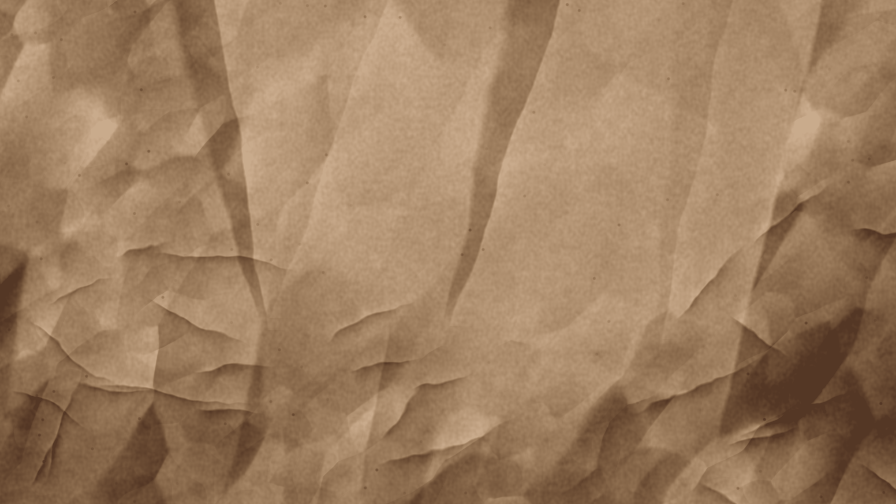
A WebGL 2 fragment shader for this texture:

```glsl
#version 300 es
precision highp float;

uniform vec2 u_resolution;
out vec4 fragColor;

vec2 hash2(vec2 p) {
    return fract(sin(vec2(dot(p, vec2(127.1, 311.7)), dot(p, vec2(269.5, 183.3)))) * 43758.5);
}

float gradientNoise(vec2 p) {
    vec2 cell = floor(p), f = fract(p);
    vec2 u = f * f * f * (f * (f * 6.0 - 15.0) + 10.0);
    vec2 o = vec2(0.0, 1.0);
    float a = dot(hash2(cell) * 2.0 - 1.0, f);
    float b = dot(hash2(cell + o.yx) * 2.0 - 1.0, f - o.yx);
    float c = dot(hash2(cell + o) * 2.0 - 1.0, f - o);
    float d = dot(hash2(cell + 1.0) * 2.0 - 1.0, f - 1.0);
    return mix(mix(a, b, u.x), mix(c, d, u.x), u.y);
}

float fbm(vec2 p) {
    float sum = 0.0, gain = 0.6;
    for (int i = 0; i < 4; i++) {
        sum += gain * gradientNoise(p);
        p = mat2(1.6, 1.2, -1.2, 1.6) * p + 3.7;
        gain *= 0.5;
    }
    return sum;
}

// Tilted flat facets; edges range from soft bends to crisp folds
float facets(vec2 p, float seed) {
    p += 0.2 * vec2(fbm(p * 0.9 + seed), fbm(p * 0.9 + seed + 31.0));
    float crispness = mix(14.0, 65.0, smoothstep(-0.25, 0.25, gradientNoise(p * 0.9 + seed)));
    vec2 base = floor(p);
    float total = 0.0, weights = 0.0;
    for (int y = -1; y <= 1; y++) {
        for (int x = -1; x <= 1; x++) {
            vec2 cell = base + vec2(x, y);
            vec2 r = p - cell - 0.1 - 0.8 * hash2(cell + seed);
            vec2 tilt = hash2(cell + seed + 17.0) - 0.5;
            float size = 0.28 * hash2(cell + seed + 53.0).x;
            float w = exp(crispness * (0.3 - dot(r, r) - size));
            total += w * (tilt.x * 0.7 + 1.7 * dot(tilt.yx, r));
            weights += w;
        }
    }
    return total / weights;
}

// Side-lit slopes of ridged noise: thin bright and dark wrinkles
float wrinkles(vec2 p) {
    float slope = 0.0, gain = 0.5;
    for (int i = 0; i < 3; i++) {
        slope += gain * (abs(gradientNoise(p + vec2(-0.02, 0.03))) - abs(gradientNoise(p))) / 0.036;
        p = mat2(1.5, 1.1, -1.1, 1.5) * p + 7.3;
        gain *= 0.7;
    }
    return slope;
}

// Long tapering folds hanging from the top edge
float longFolds(vec2 p) {
    float shade = 0.0, drop = 1.0 - p.y;
    for (int i = 0; i < 4; i++) {
        float k = float(i);
        float lean = i == 0 ? 0.15 : -0.37 + 0.04 * (k - 1.0) * (k - 1.0);
        float taper = max(1.0 - drop / (0.58 + 0.12 * hash2(vec2(k, 8.0)).x), 0.0);
        float side = 0.43 + 0.34 * k + lean * drop - p.x + 0.03 * fbm(p * 5.0 + k);
        float width = 0.015 + 0.1 * taper;
        float wedge = smoothstep(-0.003, 0.004, side) * (1.0 - smoothstep(width * 0.7, width, side));
        float strength = 0.21 + 0.13 * cos(3.1416 * k);
        shade -= strength * wedge * smoothstep(0.0, 0.12, taper) * (0.85 + 0.9 * fbm(p * 6.0));
        shade += 0.08 * exp(-abs(side) / 0.02) * (1.0 - smoothstep(-0.003, 0.003, side)) * step(0.01, taper);
    }
    return shade;
}

// Short pinched creases, shadowed below and lit above
float creases(vec2 p) {
    float shade = 0.0;
    for (int i = 0; i < 26; i++) {
        float k = float(i);
        vec2 h = hash2(vec2(k, 41.0)), g = hash2(vec2(k, 77.0));
        vec2 start = i % 3 == 0 ? vec2(h.x * 0.4, h.y) : vec2(h.x * 1.7, 0.03 + 0.55 * h.y * h.y);
        float angle = (g.x - 0.3) * 2.1;
        vec2 dir = vec2(cos(angle), sin(angle)), q = p - start;
        float along = dot(q, dir) / (0.12 + 0.26 * g.y);
        float across = dot(q, vec2(-dir.y, dir.x)) + 0.05 * fbm(p * 6.0 + k);
        float fade = smoothstep(0.0, 0.25, along) * (1.0 - smoothstep(0.5, 1.0, along));
        float lit = smoothstep(-0.003, 0.003, across);
        shade += fade * mix(-0.4, 0.17, lit) * exp(-abs(across) / (0.006 + 0.018 * h.x));
    }
    return shade;
}

void main() {
    vec2 p = gl_FragCoord.xy / u_resolution.y;

    // Broad light, falling off to the left, the foot and the right
    float left = 1.0 - smoothstep(0.15, 0.62, p.x + 0.15 * fbm(p * 3.0));
    float foot = 1.0 - smoothstep(0.06, 0.46, p.y + 0.15 * fbm(p * 3.0 + 9.0));
    float edge = p.x - 1.63 + 0.24 * (1.0 - p.y) + 0.02 * fbm(p * 4.0 + 5.0);
    float right = smoothstep(-0.004, 0.008, edge) * smoothstep(0.08, 0.22, p.y);
    float tone = 0.79 - 0.2 * left - 0.21 * foot;
    tone -= right * mix(0.45, 0.28, smoothstep(0.3, 0.85, p.y));
    tone -= 0.22 * smoothstep(1.1, 1.7, p.x) * foot * (1.0 - 0.6 * right);
    tone += 0.2 * fbm(p * 2.3 + 2.0);

    // Crumpling, densest where the sheet is pinched
    float crumple = max(max(left, foot), 0.6 * right);
    float patches = smoothstep(-0.2, 0.25, fbm(p * 3.5 + 14.0));
    vec2 leaned = vec2(p.x - 0.3 * p.y, p.y);
    tone += (0.18 + 0.22 * crumple) * facets(leaned * vec2(4.4, 2.0), 3.0);
    tone += (0.1 + 0.36 * crumple) * facets(mat2(0.8, 0.6, -0.6, 0.8) * p * vec2(8.5, 4.2), 11.0);
    tone += (0.04 + 0.4 * crumple * patches) * facets(mat2(0.8, -0.6, 0.6, 0.8) * p * vec2(8.0, 15.0), 23.0);
    tone += (0.02 + 0.09 * crumple) * wrinkles(leaned * vec2(5.0, 3.5));
    tone += longFolds(p) + creases(p);

    // Mottled paper fibre and sparse specks
    tone += 0.12 * gradientNoise(p * vec2(135.0, 115.0)) + 0.13 * fbm(p * 42.0);
    vec2 grid = p * 21.0, cell = floor(grid), h = hash2(cell + 5.0), rarity = hash2(cell + 90.0);
    float speck = length(fract(grid) - 0.1 - 0.8 * h) / 21.0;
    tone -= 0.28 * rarity.y * step(0.84, rarity.x) * (1.0 - smoothstep(0.001, 0.0045, speck));

    // Brown ramp, slightly warmer in the middle
    tone = clamp(tone, 0.0, 1.0);
    vec3 color = mix(vec3(0.33, 0.215, 0.145), vec3(0.79, 0.67, 0.55), tone);
    color -= vec3(0.0, 0.03, 0.13) * tone * (1.0 - tone);
    fragColor = vec4(color, 1.0);
}
```
